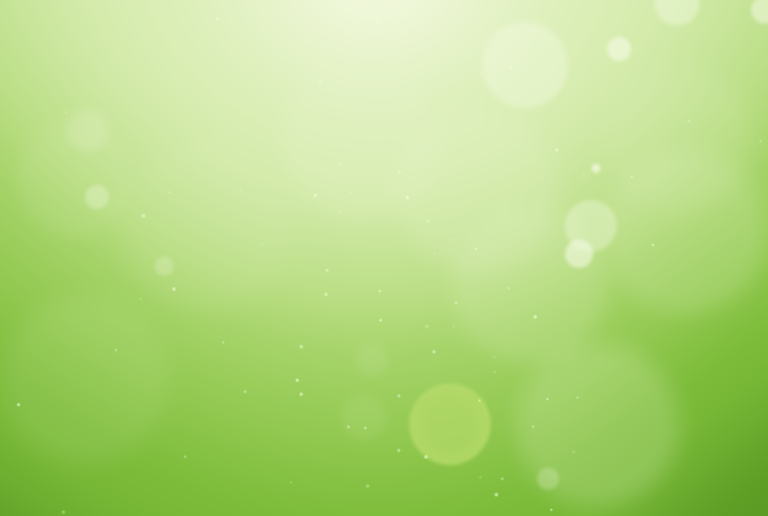
This background is drawn by a WebGL 2 fragment shader. Its source:

```glsl
#version 300 es
precision highp float;

uniform vec2 u_resolution;
out vec4 outColor;

const vec3 GLOW = vec3(0.95, 0.975, 0.87);
const vec3 PALE = vec3(0.85, 0.93, 0.70);
const vec3 LIME = vec3(0.69, 0.85, 0.46);
const vec3 LEAF = vec3(0.56, 0.78, 0.30);
const vec3 GRASS = vec3(0.48, 0.73, 0.22);
const vec3 MOSS = vec3(0.36, 0.61, 0.14);
const vec3 MIST = vec3(0.91, 0.96, 0.81);
const vec3 YELLOW_LIME = vec3(0.72, 0.86, 0.42);

// Discs hold centre, radius and opacity, in canvas heights.
const vec4 WIDE_DISCS[12] = vec4[12](
    vec4(1.159, 0.176, 0.157, 0.21), vec4(1.027, 0.448, 0.150, 0.18),
    vec4(1.328, 0.550, 0.157, 0.18), vec4(0.926, 0.632, 0.157, 0.20),
    vec4(0.698, 0.729, 0.151, 0.20), vec4(0.397, 0.564, 0.165, 0.09),
    vec4(0.165, 0.264, 0.160, 0.10), vec4(0.145, 0.651, 0.110, 0.09),
    vec4(1.318, 0.730, 0.140, 0.11), vec4(0.721, 0.302, 0.031, 0.10),
    vec4(0.705, 0.190, 0.043, 0.09), vec4(0.171, 0.748, 0.040, 0.25));

const vec4 SHARP_DISCS[10] = vec4[10](
    vec4(1.017, 0.874, 0.083, 0.38), vec4(1.200, 0.905, 0.023, 0.60),
    vec4(1.312, 0.994, 0.043, 0.42), vec4(1.483, 0.981, 0.027, 0.52),
    vec4(1.145, 0.562, 0.050, 0.38), vec4(1.122, 0.508, 0.027, 0.58),
    vec4(1.155, 0.674, 0.008, 0.70), vec4(0.188, 0.618, 0.023, 0.32),
    vec4(0.318, 0.484, 0.018, 0.25), vec4(1.062, 0.072, 0.021, 0.24));

float hash(vec2 p) {
    p = fract(p * vec2(0.1031, 0.1130));
    p += dot(p, p.yx + 33.33);
    return fract((p.x + p.y) * p.x * 91.7);
}

float disc(vec2 p, vec2 center, float radius, float blur) {
    return 1.0 - smoothstep(radius - blur, radius + blur, length(p - center));
}

// Light falling from the top centre, widest at the top edge.
vec3 backdrop(vec2 p, float aspect) {
    vec2 fromGlow = p - vec2(0.49 * aspect, 1.03);
    float narrowing = mix(1.08, 0.72, p.y);
    float depth = length(fromGlow * vec2(narrowing, 1.0));
    depth += 0.10 * smoothstep(0.3, 0.75, fromGlow.x) * smoothstep(0.7, 0.1, p.y);
    vec3 color = mix(GLOW, PALE, smoothstep(-0.05, 0.38, depth));
    color = mix(color, LIME, smoothstep(0.30, 0.76, depth));
    color = mix(color, LEAF, smoothstep(0.58, 0.96, depth));
    color = mix(color, GRASS, smoothstep(0.86, 1.10, depth));
    return mix(color, MOSS, smoothstep(1.06, 1.42, depth));
}

// Tiny specks, denser near the middle of the canvas.
float sparks(vec2 p, float cellSize, float pixel) {
    vec2 cell = floor(p / cellSize);
    vec2 jitter = vec2(hash(cell + 17.0), hash(cell + 53.0));
    vec2 center = (cell + 0.15 + 0.7 * jitter) * cellSize;
    vec2 spread = (center - vec2(0.80, 0.44)) / vec2(0.34, 0.37);
    float present = step(hash(cell + 91.0), 0.46 * exp(-dot(spread, spread)));
    float brightness = mix(0.15, 0.65, hash(cell + 131.0));
    float radius = mix(0.0018, 0.0035, hash(cell + 173.0));
    return present * brightness * disc(p, center, radius, max(0.002, pixel));
}

void main() {
    vec2 p = gl_FragCoord.xy / u_resolution.y;
    float aspect = u_resolution.x / u_resolution.y;
    float pixel = 1.0 / u_resolution.y;
    vec3 color = backdrop(p, aspect);

    // Wide, soft bokeh
    for (int i = 0; i < 12; i++) {
        vec4 d = WIDE_DISCS[i];
        float cover = disc(p, d.xy, d.z, max(0.25 * d.z, 0.016));
        color = mix(color, MIST, d.w * cover);
    }

    // Yellow disc with a faint rim
    vec2 yellowCenter = vec2(0.872, 0.178);
    float rim = smoothstep(0.035, 0.079, length(p - yellowCenter));
    float yellow = disc(p, yellowCenter, 0.079, 0.007);
    color = mix(color, YELLOW_LIME, yellow * mix(0.65, 0.80, rim));

    // Small, brighter bokeh
    for (int i = 0; i < 10; i++) {
        vec4 d = SHARP_DISCS[i];
        float blur = max(0.006 + 0.05 * d.z, pixel);
        color = mix(color, vec3(0.96, 0.985, 0.90), d.w * disc(p, d.xy, d.z, blur));
    }

    color = mix(color, vec3(0.95, 1.0, 0.86), sparks(p, 0.05, pixel));
    outColor = vec4(color, 1.0);
}
```
